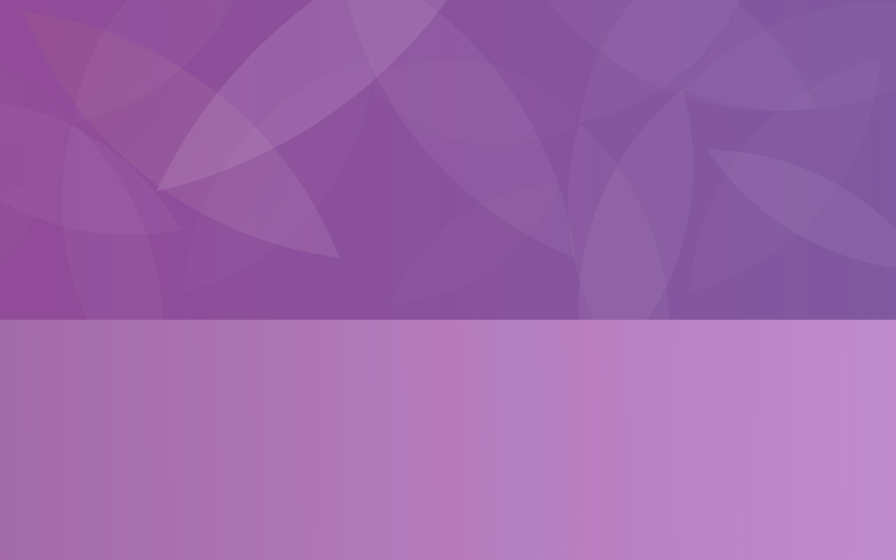
A Shadertoy shader for this background:

```glsl
const float FLOOR_TOP = 0.429;
const float REPEAT_STEP = 0.904;
const float BAND_FREQUENCY = 15.0;
const float BAND_SLANT = 0.025;
const float BAND_STRENGTH = 0.007;
const float PINK_STRENGTH = 0.018;
const float PINK_PERIOD = 0.273;
const float PINK_CENTER = 0.80;

const vec3 WALL_LEFT = vec3(0.570, 0.292, 0.596);
const vec3 WALL_MIDDLE = vec3(0.538, 0.320, 0.612);
const vec3 WALL_RIGHT = vec3(0.500, 0.350, 0.626);
const vec3 FLOOR_LEFT = vec3(0.635, 0.416, 0.660);
const vec3 FLOOR_MIDDLE = vec3(0.704, 0.485, 0.735);
const vec3 FLOOR_RIGHT = vec3(0.750, 0.545, 0.806);
const vec3 PALE_LEAF = vec3(0.86, 0.78, 0.90);
const vec3 WARM_LEAF = vec3(0.72, 0.48, 0.44);

// Leaf tips as start.xy, end.xy
const int SINGLE_COUNT = 8;
const vec4 SINGLE_TIPS[SINGLE_COUNT] = vec4[](
    vec4(0.279, 0.658, 0.888, 1.150),
    vec4(0.042, 0.979, 0.606, 0.540),
    vec4(0.604, 1.083, 1.027, 0.540),
    vec4(1.219, 0.840, 1.052, 0.313),
    vec4(0.917, 1.104, 1.458, 0.808),
    vec4(1.219, 0.840, 1.771, 0.958),
    vec4(1.263, 0.733, 1.660, 0.517),
    vec4(-0.167, 0.813, 0.323, 0.590));
// Leaf style: half width, opacity, warmth at the start tip
const vec3 SINGLE_STYLE[SINGLE_COUNT] = vec3[](
    vec3(0.090, 0.150, 0.0), vec3(0.098, 0.120, 1.0),
    vec3(0.094, 0.070, 0.0), vec3(0.083, 0.075, 0.0),
    vec3(0.104, 0.045, 0.0), vec3(0.087, 0.035, 0.0),
    vec3(0.056, 0.080, 0.0), vec3(0.088, 0.055, 0.0));

const int CLUSTER_COUNT = 5;
const vec4 CLUSTER_TIPS[CLUSTER_COUNT] = vec4[](
    vec4(0.131, 0.781, 0.456, 1.133),
    vec4(0.131, 0.781, 0.271, 0.271),
    vec4(0.329, 0.479, 0.667, 0.896),
    vec4(0.094, 0.671, -0.208, 0.458),
    vec4(0.131, 0.781, -0.250, 0.854));
const vec3 CLUSTER_STYLE[CLUSTER_COUNT] = vec3[](
    vec3(0.078, 0.045, 0.0), vec3(0.075, 0.050, 0.0),
    vec3(0.088, 0.030, 0.0), vec3(0.056, 0.030, 0.5),
    vec3(0.073, 0.025, 0.3));

float hashSlope(float cell) {
    return fract(sin(cell * 127.1) * 437.585) * 2.0 - 1.0;
}

float gradientNoise(float x) {
    float cell = floor(x);
    float f = x - cell;
    float blend = f * f * f * (f * (f * 6.0 - 15.0) + 10.0);
    return 2.0 * mix(hashSlope(cell) * f, hashSlope(cell + 1.0) * (f - 1.0), blend);
}

vec3 threeStops(vec3 left, vec3 middle, vec3 right, float t) {
    return t < 0.5 ? mix(left, middle, t * 2.0) : mix(middle, right, t * 2.0 - 1.0);
}

// Lens formed by two equal discs meeting at the tips
float leafDistance(vec2 p, vec4 tips, float halfWidth) {
    vec2 axis = tips.zw - tips.xy;
    float halfLength = 0.5 * length(axis);
    axis = normalize(axis);
    vec2 q = p - 0.5 * (tips.xy + tips.zw);
    float along = dot(q, axis);
    float across = abs(dot(q, vec2(-axis.y, axis.x)));
    float radius = (halfLength * halfLength + halfWidth * halfWidth) / (2.0 * halfWidth);
    return length(vec2(along, across + radius - halfWidth)) - radius;
}

vec3 addLeaf(vec3 color, vec2 p, vec4 tips, vec3 style, float pixel) {
    float coverage = smoothstep(pixel, -pixel, leafDistance(p, tips, style.x));
    float fade = smoothstep(0.0, 0.75, distance(p, tips.xy));
    vec3 tint = mix(PALE_LEAF, WARM_LEAF, style.z * (1.0 - fade));
    return mix(color, tint, coverage * style.y);
}

void mainImage(out vec4 fragColor, in vec2 fragCoord) {
    vec2 p = fragCoord / iResolution.y;
    float across = fragCoord.x / iResolution.x;
    float pixel = 0.75 / iResolution.y;

    // Faint, slightly slanted bands
    float bandX = p.x + p.y * BAND_SLANT;
    float band = gradientNoise(bandX * BAND_FREQUENCY);

    // Wall with overlapping leaves
    vec3 wall = threeStops(WALL_LEFT, WALL_MIDDLE, WALL_RIGHT, across);
    for (int i = 0; i < SINGLE_COUNT; i++)
        wall = addLeaf(wall, p, SINGLE_TIPS[i], SINGLE_STYLE[i], pixel);
    for (int copy = 0; copy < 2; copy++) {
        vec2 q = p - vec2(float(copy) * REPEAT_STEP, 0.0);
        for (int i = 0; i < CLUSTER_COUNT; i++)
            wall = addLeaf(wall, q, CLUSTER_TIPS[i], CLUSTER_STYLE[i], pixel);
    }
    wall += band * BAND_STRENGTH * vec3(0.6, -0.5, 0.2);

    // Floor with pink and blue stripes near the middle
    vec3 ground = threeStops(FLOOR_LEFT, FLOOR_MIDDLE, FLOOR_RIGHT, across);
    float stripes = cos(6.28319 * (bandX - PINK_CENTER) / PINK_PERIOD);
    stripes *= smoothstep(0.6, 0.8, bandX) * smoothstep(1.25, 1.05, bandX);
    ground += stripes * PINK_STRENGTH * vec3(0.8, -0.6, -0.4);
    ground += band * BAND_STRENGTH * vec3(1.0, -0.6, 0.4);

    float wallMask = smoothstep(-pixel, pixel, p.y - FLOOR_TOP);
    fragColor = vec4(mix(ground, wall, wallMask), 1.0);
}
```
